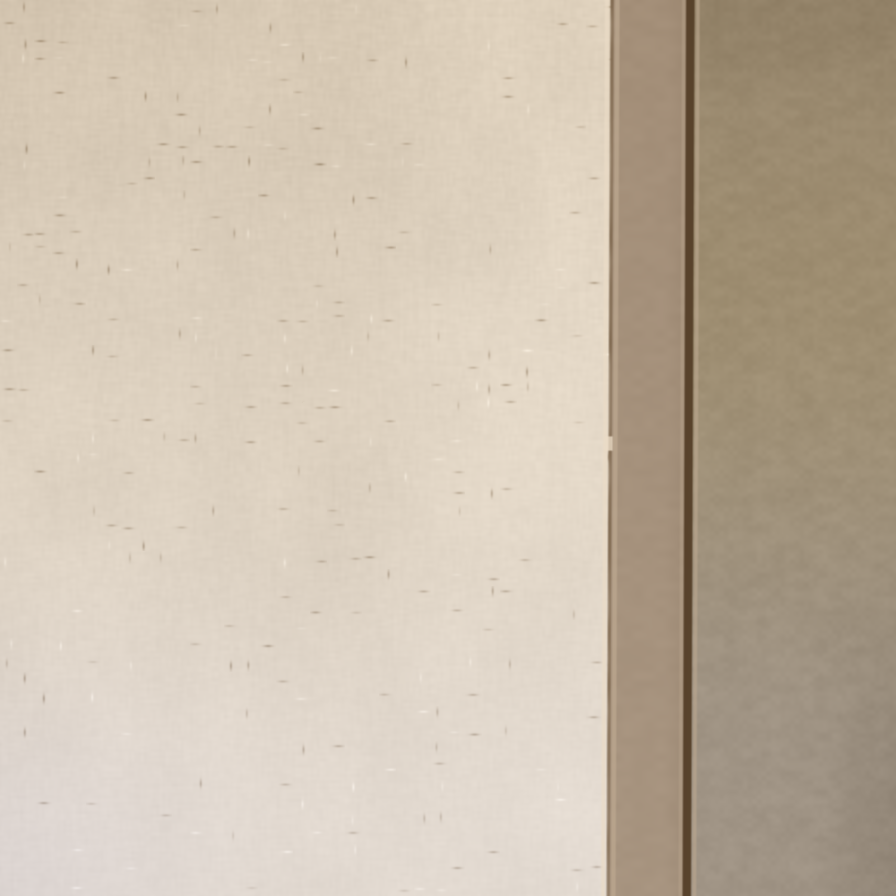
A Shadertoy shader for this texture:

```glsl
const vec3 WALL_TOP = vec3(0.852, 0.797, 0.716);
const vec3 WALL_MID = vec3(0.882, 0.836, 0.770);
const vec3 WALL_LOW = vec3(0.892, 0.858, 0.822);
const vec3 POST_TOP = vec3(0.640, 0.558, 0.470);
const vec3 POST_LOW = vec3(0.655, 0.580, 0.500);
const vec3 PANEL_TOP = vec3(0.600, 0.535, 0.435);
const vec3 PANEL_LOW = vec3(0.625, 0.578, 0.520);
const vec3 GROOVE = vec3(0.330, 0.245, 0.155);
const vec3 SEAM = vec3(0.480, 0.390, 0.290);
const vec3 RIM = vec3(0.920, 0.860, 0.775);
const vec3 BEVEL = vec3(0.735, 0.655, 0.560);

const float SEAM_X = 0.6785;         // seam position at the bottom
const float SEAM_LEAN = 0.0045;
const float GROOVE_X = 0.7665;       // groove position at the bottom
const float GROOVE_LEAN = 0.0040;
const float EDGE_BLUR = 0.0016;
const float NOTCH_Y = 0.505;
const float WEAVE_STRENGTH = 0.036;
const float FLECK_STRENGTH = 0.17;
const float FLECK_GRID = 52.0;

float hash(vec2 p) {
    return fract(sin(dot(p, vec2(127.1, 311.7))) * 43758.5453);
}

float noise(vec2 p) {
    vec2 i = floor(p), f = fract(p);
    f = f * f * (3.0 - 2.0 * f);
    return mix(mix(hash(i), hash(i + vec2(1, 0)), f.x),
               mix(hash(i + vec2(0, 1)), hash(i + vec2(1, 1)), f.x), f.y);
}

float softStep(float x) {
    float w = max(EDGE_BLUR, 0.75 / iResolution.x);
    return smoothstep(-w, w, x);
}

// Soft vertical line of given half width
float line(float x, float halfWidth) {
    return softStep(x + halfWidth) * (1.0 - softStep(x - halfWidth));
}

// Crossed threads: noise stretched along each axis
float weave(vec2 uv) {
    float weft = noise(uv * vec2(75.0, 290.0));
    float warp = noise(uv * vec2(290.0, 65.0) + 31.0);
    float grain = noise(uv * 170.0 + 67.0);
    return (weft + warp + grain) / 3.0 - 0.5;
}

// Sparse short slubs, dark (negative) or pale (positive)
float flecks(vec2 uv) {
    vec2 cell = floor(uv * FLECK_GRID);
    vec2 local = fract(uv * FLECK_GRID);
    float pick = hash(cell + 9.0);
    vec2 center = 0.3 + 0.4 * vec2(hash(cell + 17.0), hash(cell + 43.0));
    float upright = step(0.6, hash(cell + 71.0));
    vec2 size = mix(vec2(0.26, 0.08), vec2(0.08, 0.24), upright);
    vec2 d = (local - center) / size;
    float density = mix(0.06, 0.17, uv.y * (1.0 - 0.5 * uv.x));
    float tone = step(0.955, pick) * 0.4 - step(pick, density);
    return tone * exp(-dot(d, d)) * (0.35 + 0.65 * hash(cell + 5.0));
}

vec3 wallColor(vec2 uv) {
    vec3 col = mix(WALL_LOW, WALL_MID, smoothstep(0.0, 0.55, uv.y));
    col = mix(col, WALL_TOP, smoothstep(0.45, 1.1, uv.y));
    // Shade in the upper left, light toward the post, cool lower corner
    col -= vec3(0.025, 0.028, 0.030) * smoothstep(0.5, 0.0, uv.x) * uv.y;
    col += 0.020 * smoothstep(0.40, 0.67, uv.x) * uv.y;
    col += vec3(-0.020, -0.016, 0.006) * exp(-18.0 * dot(uv, uv));
    vec2 blotch = (uv - vec2(0.37, 0.62)) / vec2(0.10, 0.50);
    col -= vec3(0.018, 0.020, 0.022) * exp(-dot(blotch, blotch));
    col += 0.022 * (noise(uv * vec2(16.0, 11.0)) - 0.5);
    col += WEAVE_STRENGTH * mix(0.75, 1.25, uv.y) * weave(uv);
    return col + FLECK_STRENGTH * flecks(uv) * vec3(0.9, 1.0, 1.1);
}

vec3 panelColor(vec2 uv) {
    vec3 col = mix(PANEL_LOW, PANEL_TOP, smoothstep(0.1, 0.75, uv.y));
    col += vec3(0.018, 0.018, 0.004) * exp(-12.0 * pow(uv.y - 0.6, 2.0));
    col -= 0.060 * smoothstep(0.88, 1.03, uv.x) * smoothstep(0.5, 0.0, uv.y);
    col -= 0.030 * smoothstep(0.85, 1.0, uv.y);
    col += 0.028 * (noise(uv * vec2(60.0, 95.0)) - 0.5);
    return col + 0.018 * (noise(uv * 190.0) - 0.5);
}

void mainImage(out vec4 fragColor, in vec2 fragCoord) {
    vec2 uv = fragCoord / iResolution.xy;
    float seam = uv.x - SEAM_X - SEAM_LEAN * uv.y;
    float groove = uv.x - GROOVE_X - GROOVE_LEAN * uv.y;

    // Post with a slight shade across its width
    vec3 post = mix(POST_LOW, POST_TOP, uv.y);
    post += 0.018 * (noise(uv * vec2(80.0, 110.0)) - 0.5);
    post -= 0.025 * smoothstep(-0.03, 0.0, groove);

    vec3 col = mix(wallColor(uv), post, softStep(seam));
    col = mix(col, panelColor(uv), softStep(groove));

    // Pale wall rim, dark seam and lit bevel
    float wear = noise(vec2(3.0, uv.y * 34.0));
    col = mix(col, RIM, 0.65 * line(seam + 0.0055, 0.0022));
    col = mix(col, SEAM, (0.55 + 0.35 * wear) * line(seam, 0.0018));
    col = mix(col, BEVEL, 0.75 * line(seam - 0.0060, 0.0025));

    // Small chip in the seam
    float chip = line(seam + 0.001, 0.004) * line(uv.y - NOTCH_Y, 0.008);
    col = mix(col, RIM, 0.8 * chip);

    // Deep groove between pale lips
    col = mix(col, BEVEL, 0.40 * line(groove + 0.0075, 0.0018));
    col = mix(col, BEVEL, 0.60 * line(groove - 0.0085, 0.0020));
    col = mix(col, GROOVE, 0.95 * line(groove, 0.0047));

    fragColor = vec4(clamp(col, 0.0, 1.0), 1.0);
}
```
